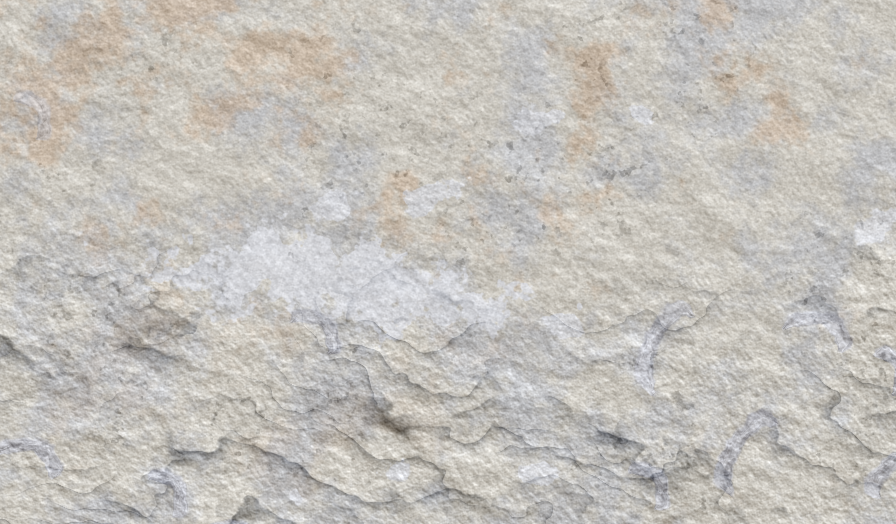
A Shadertoy shader for this texture:

```glsl
const vec3 CREAM = vec3(0.80, 0.785, 0.752);
const vec3 COOL_GREY = vec3(0.745, 0.745, 0.75);
const vec3 OCHRE = vec3(0.77, 0.685, 0.60);
const vec3 CHALK = vec3(0.845, 0.85, 0.87);
const vec3 SHELL_DARK = vec3(0.60, 0.60, 0.63);
const vec3 SHELL_LIGHT = vec3(0.81, 0.815, 0.845);

float hash(vec2 p) {
    return fract(sin(dot(p, vec2(127.1, 311.7))) * 43758.5453);
}

float noise(vec2 p) {
    vec2 i = floor(p), f = fract(p);
    f = f * f * (3.0 - 2.0 * f);
    return mix(mix(hash(i), hash(i + vec2(1, 0)), f.x),
               mix(hash(i + vec2(0, 1)), hash(i + vec2(1, 1)), f.x), f.y);
}

mat2 rotation(float a) {
    return mat2(cos(a), -sin(a), sin(a), cos(a));
}

float fbm(vec2 p, int octaves, float gain) {
    float sum = 0.0, amp = 0.5, total = 0.0;
    for (int i = 0; i < octaves; i++) {
        sum += amp * noise(p);
        total += amp;
        amp *= gain;
        p = rotation(0.6) * p * 2.03 + 17.3;
    }
    return sum / total;
}

// Rock surface, stretched along bedding that falls to the right
float rockHeight(vec2 p) {
    vec2 q = rotation(-0.35) * p * vec2(0.9, 1.15);
    return 2.2 * fbm(q * 11.0, 6, 0.58);
}

// Broken ledges: x is the shadow below the lip, y is the lit lip
vec2 ledges(vec2 p, float count, float slope, float seed) {
    float warp = fbm(p * vec2(3.5, 4.5) + seed, 5, 0.5);
    float f = fract((warp * 0.5 - p.y - slope * p.x) * count + seed);
    float broken = smoothstep(0.43, 0.68, fbm(p * vec2(5.0, 7.0) - seed, 3, 0.5));
    float shadow = smoothstep(0.0, 0.045, f) * exp(-f * 9.0);
    float lip = exp((f - 1.0) * 10.0) * smoothstep(1.0, 0.96, f);
    return vec2(shadow, lip) * broken;
}

// Ragged oval blot, 0 to 1
float blot(vec2 p, vec2 centre, vec2 radius, float angle, float ragged) {
    vec2 q = rotation(angle) * (p - centre) / radius;
    float edge = length(q) + ragged * (fbm(p * 20.0, 4, 0.7) - 0.5);
    return smoothstep(1.1, 0.85, edge);
}

// Curved shell section: x is coverage, y is the position across the band
vec2 shellArc(vec2 p, float radius, float angle, float squash) {
    vec2 q = rotation(angle) * p * vec2(1.0, squash);
    q += 0.07 * (vec2(fbm(p * 16.0, 4, 0.6), fbm(p * 16.0 + 9.0, 4, 0.6)) - 0.5);
    float taper = smoothstep(-0.6, 0.8, q.y / max(length(q), 0.001));
    float width = 0.032 * taper + 0.0005;
    float across = (length(q) - radius) / width;
    return vec2(smoothstep(1.0, 0.6, abs(across)) * smoothstep(0.05, 0.3, taper), across);
}

// Scatter shells and pale chips, one candidate in each cell
vec3 addFossils(vec3 col, vec2 p, float lower) {
    const float CELL = 0.23;
    vec2 home = floor(p / CELL);
    for (int y = -1; y <= 1; y++)
    for (int x = -1; x <= 1; x++) {
        vec2 id = home + vec2(x, y);
        float pick = hash(id + 3.7), turn = hash(id + 8.1);
        vec2 centre = (id + 0.2 + 0.6 * vec2(hash(id), hash(id + 5.3))) * CELL;
        vec2 d = p - centre;
        if (pick < mix(0.06, 0.6, smoothstep(0.5, 0.25, centre.y))) {
            vec2 arc = shellArc(d, mix(0.045, 0.08, turn), turn * 2.4 - 1.2, 1.7);
            float streak = fbm(vec2(arc.y * 2.2, atan(d.y, d.x) * 1.5) + id, 3, 0.6);
            vec3 shell = mix(SHELL_DARK, SHELL_LIGHT, smoothstep(0.25, 0.65, streak));
            shell -= 0.12 * smoothstep(-0.4, -1.0, arc.y);
            col = mix(col, shell, arc.x * mix(0.5, 0.8, lower));
        } else if (pick > 0.65) {
            vec2 size = mix(vec2(0.02, 0.012), vec2(0.055, 0.03), turn);
            col = mix(col, CHALK, 0.8 * blot(p, centre, size, turn - 0.5, 2.4));
        }
    }
    return col;
}

void mainImage(out vec4 fragColor, in vec2 fragCoord) {
    vec2 p = fragCoord / iResolution.y;
    float lower = smoothstep(0.62, 0.3, p.y + 0.2 * (noise(p * 4.0) - 0.5));

    // Mottled stone with rusty stains near the top left
    float mottling = fbm(p * 9.0 + 31.0, 5, 0.7);
    vec3 col = mix(CREAM, COOL_GREY, smoothstep(0.42, 0.72, mottling + 0.04 * lower));
    float stain = smoothstep(0.5, 0.7, fbm(p * 8.0 + 4.0, 5, 0.7) - 0.07 * p.x + 0.08 * (p.y - 0.5));
    col = mix(col, OCHRE, stain * mix(0.65, 0.2, lower));

    // Chalky smear and fossils
    float smear = blot(p, vec2(0.62, 0.47), vec2(0.29, 0.075), -0.12, 2.6);
    col = mix(col, CHALK, 0.9 * smear);
    col = addFossils(col, p, lower);

    // Raking light from above, cool on lit faces and warm in shade
    vec2 towardLight = vec2(0.0014, 0.0032);
    float slope = rockHeight(p) - rockHeight(p + towardLight);
    col += slope * mix(0.62, 1.0, lower) * (1.0 - 0.4 * smear) * vec3(0.95, 1.0, 1.06);

    // Ledges at three scales
    vec2 ledge = vec2(0.0);
    for (int i = 0; i < 3; i++) {
        float k = float(i);
        ledge += ledges(p, 5.0 + 4.0 * k, 0.30 - 0.06 * k, 2.3 + 5.6 * k) * (1.0 - 0.2 * k);
    }
    col -= ledge.x * mix(0.04, 0.36, lower) * vec3(1.03, 1.0, 0.94);
    col += ledge.y * 0.03 * lower;

    // Fine grain and small soft pits
    vec2 g = rotation(0.5) * p;
    col += 0.075 * (noise(g * 160.0) - 0.5) + 0.075 * (noise(g * 290.0 + 7.0) - 0.5);
    float pits = smoothstep(0.66, 0.8, fbm(g * 60.0, 3, 0.6));
    col -= 0.13 * pits * smoothstep(0.45, 0.75, noise(p * 9.0));

    fragColor = vec4(clamp(col, 0.0, 1.0), 1.0);
}
```
